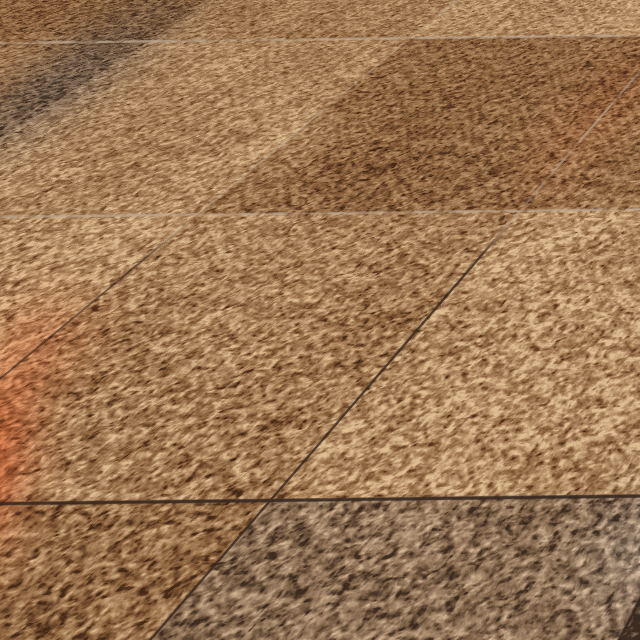
Give the GLSL for this texture, as a three.js fragment shader.

```glsl
// Draws speckled tan granite paving slabs receding in perspective with thin joints.
varying vec2 vUv;

const vec3 PIT = vec3(0.27, 0.16, 0.09);
const vec3 BROWN = vec3(0.52, 0.36, 0.22);
const vec3 TAN = vec3(0.69, 0.54, 0.385);
const vec3 CREAM = vec3(0.87, 0.74, 0.57);
const vec3 DARK_JOINT = vec3(0.21, 0.15, 0.12);
const vec3 PALE_JOINT = vec3(0.73, 0.65, 0.57);
const vec3 RUST = vec3(0.78, 0.34, 0.17);

float hash(vec2 p) {
  return fract(sin(dot(p, vec2(127.1, 311.7))) * 43758.5453);
}

float noise(vec2 p) {
  vec2 i = floor(p);
  vec2 f = fract(p);
  f = f * f * (3.0 - 2.0 * f);
  return mix(mix(hash(i), hash(i + vec2(1.0, 0.0)), f.x),
             mix(hash(i + vec2(0.0, 1.0)), hash(i + 1.0), f.x), f.y);
}

float fbm(vec2 p) {
  float sum = 0.0;
  float weight = 0.5;
  for (int i = 0; i < 3; i++) {
    sum += weight * noise(p);
    p = mat2(1.6, 1.2, -1.2, 1.6) * p + 17.3;
    weight *= 0.5;
  }
  return sum / 0.875;
}

// Soft elliptical stain, turned by an angle
float stain(vec2 p, vec2 centre, vec2 radius, float angle) {
  vec2 d = p - centre;
  float c = cos(angle);
  float s = sin(angle);
  d = vec2(c * d.x + s * d.y, c * d.y - s * d.x) / radius;
  return exp(-dot(d, d));
}

// Column and row on the ground plane; whole numbers are joints
vec2 groundPlane(vec2 p) {
  return vec2((0.232 + 0.87 * p.y - p.x) / (0.738 - 0.352 * p.y),
              (p.y - 0.219) / (0.664 - 0.324 * p.y));
}

// Base lightness of each slab, columns running from right to left
float slabTone(vec2 slab) {
  vec4 tones = vec4(0.45, 0.43, 0.42, 0.42);
  if (slab.y > -0.5) tones = vec4(0.67, 0.56, 0.68, 0.60);
  if (slab.y > 0.5) tones = vec4(0.44, 0.39, 0.61, 0.42);
  if (slab.y > 1.5) tones = vec4(0.58, 0.66, 0.54, 0.38);
  return dot(tones, vec4(equal(vec4(slab.x), vec4(-1.0, 0.0, 1.0, 2.0))));
}

vec3 stoneRamp(float t) {
  vec3 c = mix(PIT, BROWN, clamp(t * 3.0, 0.0, 1.0));
  c = mix(c, TAN, clamp(t * 3.0 - 1.0, 0.0, 1.0));
  return mix(c, CREAM, clamp(t * 3.0 - 2.0, 0.0, 1.0));
}

float lineMask(float dist, float halfWidth) {
  return 1.0 - smoothstep(halfWidth * 0.4, halfWidth * 1.6, abs(dist));
}

void main() {
  vec2 p = vUv - vec2(0.0, 0.012 * (vUv.x - 0.5));
  vec2 ground = groundPlane(p);
  vec2 slab = floor(ground);
  vec2 nearest = floor(ground + 0.5);

  // Slab shade, cloudy wear and stains
  float tone = slabTone(slab) + 0.20 * (fbm(ground * 5.0 + 31.0) - 0.5);
  float haze = stain(p, vec2(0.09, 0.87), vec2(0.22, 0.055), 0.58);
  float worn = stain(p, vec2(1.0, 0.13), vec2(0.09, 0.12), 0.0);
  float edgeShade = stain(p, vec2(0.53, 0.43), vec2(0.25, 0.05), 0.85);
  tone += 0.14 * worn - 0.13 * haze - 0.07 * edgeShade;
  tone += 0.10 * stain(p, vec2(0.44, 0.75), vec2(0.15, 0.05), 0.7);

  // Granular surface, finer with distance
  vec2 grainPos = ground * vec2(76.0, 80.0);
  grainPos += 0.8 * noise(grainPos * 0.37 + 9.0);
  float grain = fbm(grainPos) - 0.5;
  float pits = smoothstep(0.62, 0.88, noise(grainPos * 1.15 + 53.0));
  float contrast = mix(1.25, 0.85, smoothstep(0.3, 1.0, p.y));
  vec3 color = stoneRamp(tone + 0.035 + contrast * (grain - 0.22 * pits));

  // Warm and grey tints
  float luma = dot(color, vec3(0.3, 0.59, 0.11));
  float nearGrey = (1.0 - step(0.0, ground.x)) * (1.0 - step(0.0, ground.y));
  float grey = clamp(0.45 * nearGrey + 0.65 * haze + 0.3 * worn, 0.0, 0.8);
  color = mix(color, luma * vec3(1.12, 0.99, 0.87), grey);
  float rust = stain(p, vec2(-0.02, 0.28), vec2(0.07, 0.17), -0.25);
  rust += 0.3 * stain(p, vec2(0.08, 0.47), vec2(0.09, 0.07), 0.6);
  rust += 0.25 * stain(p, vec2(0.93, 0.81), vec2(0.14, 0.05), 0.8);
  color = mix(color, RUST * (0.55 + 0.9 * luma), 0.6 * clamp(rust, 0.0, 1.0));

  // Joints: dark nearby, pale and broken far away
  float depth = 1.0 + 0.324 * ground.y;
  float rowDist = (ground.y - nearest.y) * 0.593 / (depth * depth);
  float columnDist = (ground.x - nearest.x) * (0.738 - 0.352 * p.y) * 0.74;
  float pale = smoothstep(0.59, 0.66, p.y);
  float breaks = 0.35 + 0.65 * smoothstep(0.25, 0.65, noise(p * 55.0));
  float strength = mix(0.9, 0.75 * breaks, pale);
  float fade = nearest.x > 1.5 ? 0.3 : (nearest.x > 0.5 ? 0.65 : 0.9);
  float rowJoint = lineMask(rowDist, mix(0.0026, 0.0019, pale));
  float columnJoint = lineMask(columnDist, 0.0018) * fade;
  float joint = max(rowJoint, columnJoint) * strength;
  color = mix(color, mix(DARK_JOINT, PALE_JOINT, pale), joint);

  gl_FragColor = vec4(color, 1.0);
}
```
